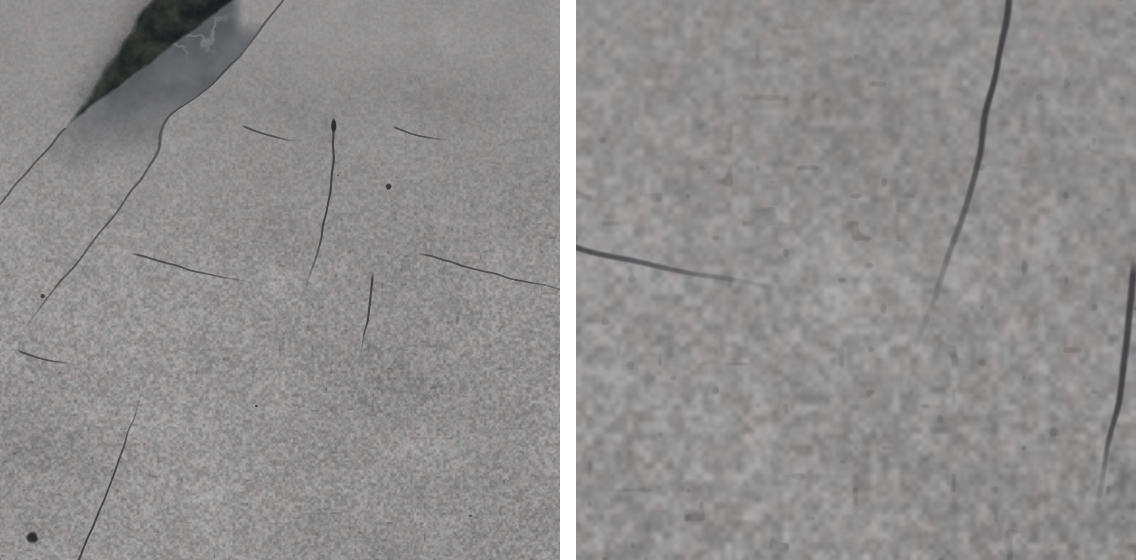
Left, the full canvas; right, a detail of the centre.
Reproduce this texture procedurally as a WebGL 2 fragment shader.

```glsl
#version 300 es
precision highp float;
// Weathered grey concrete slabs with curved joints, hairline cracks and a dark wet gap.
uniform vec2 u_resolution;
out vec4 fragColor;

float hash(vec2 p) {
    vec3 q = fract(vec3(p.xyx) * 0.1031);
    q += dot(q, q.yzx + 33.33);
    return fract((q.x + q.y) * q.z);
}

float noise(vec2 p) {
    vec2 i = floor(p), f = fract(p);
    f = f * f * (3.0 - 2.0 * f);
    float low = mix(hash(i), hash(i + vec2(1, 0)), f.x);
    float high = mix(hash(i + vec2(0, 1)), hash(i + vec2(1, 1)), f.x);
    return mix(low, high, f.y);
}

float fbm(vec2 p) {
    float sum = 0.0, amp = 0.533;
    for (int i = 0; i < 4; i++) {
        sum += amp * noise(p);
        p = mat2(1.6, 1.2, -1.2, 1.6) * p + 17.3;
        amp *= 0.5;
    }
    return sum;
}

float hairline(float d, float width) {
    return 1.0 - smoothstep(0.3 * width, width + 0.0012, abs(d));
}

// Bowed crack from a to b, thinning out towards b.
float crack(vec2 p, vec2 a, vec2 b, float bend, float width) {
    vec2 along = b - a;
    float t = dot(p - a, along) / dot(along, along);
    float s = clamp(t, 0.0, 1.0);
    float d = dot(p - a, vec2(-along.y, along.x)) / length(along);
    d -= 4.0 * bend * s * (1.0 - s) + 0.004 * (noise(p * 35.0) - 0.5);
    return hairline(d, width * (1.0 - 0.4 * s)) * smoothstep(0.0, 0.08, t) * (1.0 - smoothstep(0.5, 1.0, t));
}

float pit(vec2 p, vec2 centre, float radius) {
    float d = length(p - centre) + 0.4 * radius * (noise(p * 140.0) - 0.5);
    return 1.0 - smoothstep(0.6 * radius, 1.2 * radius, d);
}

void main() {
    vec2 p = gl_FragCoord.xy / u_resolution;

    // Cloudy tone, streaked across the far part
    float tone = 0.567 + 0.11 * (fbm(p * vec2(3.0, 6.0) + 4.0) - 0.5);
    tone += 0.05 * (fbm(p * 16.0) - 0.5);
    vec2 stain = (p - vec2(0.76, 0.82)) / vec2(0.22, 0.09);
    tone -= 0.03 * exp(-dot(stain, stain));

    // Sandy grain, fading with distance
    float grain = 0.6 * noise(p * 170.0) + 0.4 * noise(p * 290.0 + 31.0) - 0.5;
    tone += grain * mix(0.2, 0.06, smoothstep(0.35, 1.0, p.y));
    float speck = smoothstep(0.86, 0.97, noise(p * 120.0 + 70.0));
    tone -= 0.07 * speck * (1.0 - 0.7 * smoothstep(0.5, 0.9, p.y));
    vec3 colour = tone * vec3(1.005, 0.995, 0.995);
    colour += vec3(0.012, 0.0, -0.012) * (noise(p * 110.0 + 9.0) - 0.5);

    // Slab between the two joints, and the gap opening at its top
    float rise = p.y - 0.772;
    float rough = 0.018 * (fbm(p * 28.0) - 0.5);
    float leftEdge = 0.117 + rise * (rise > 0.0 ? 0.66 : 0.855);
    float rightEdge = 0.117 + 1.27 * rise + 0.25 * rise * rise;
    float bulge = (p.y - 0.785) / 0.05;
    float jointX = 0.013 + 0.787 * (p.y - 0.375) - 0.038 * exp(-bulge * bulge);
    float strip = smoothstep(-0.003, 0.003, p.x - leftEdge) * smoothstep(-0.002, 0.002, jointX - p.x);

    // Damp shade on the slab and soft shade beside the gap
    float damp = smoothstep(0.66, 0.88, p.y + 0.1 * (fbm(p * 14.0) - 0.5));
    damp *= 1.0 - smoothstep(0.92, 0.97, p.y) * smoothstep(0.41, 0.44, p.x);
    vec3 wet = vec3(0.345, 0.35, 0.36) + 0.14 * (fbm(p * 24.0 + 5.0) - 0.5);
    colour = mix(colour, wet, 0.88 * damp * strip);
    float beside = exp(-max(leftEdge - p.x, 0.0) / 0.03) * (1.0 - strip);
    colour -= 0.13 * beside * smoothstep(0.77, 0.85, p.y) * step(p.x, leftEdge);

    // Pale ripples at the wet edge
    float ripple = 1.0 - smoothstep(0.0, 0.05, abs(fbm(p * 20.0 + 2.0) - 0.5));
    colour += 0.1 * ripple * strip * smoothstep(0.88, 0.93, p.y) * (1.0 - smoothstep(0.38, 0.43, p.x));

    // Dark mossy gap
    float gap = smoothstep(-0.004, 0.012, p.x - leftEdge + rough) * smoothstep(-0.004, 0.008, rightEdge - p.x + rough);
    gap *= smoothstep(-0.005, 0.01, rise);
    float moss = fbm(p * 45.0);
    vec3 dark = vec3(0.15, 0.16, 0.155) + vec3(0.2, 0.21, 0.16) * (moss - 0.5);
    colour = mix(colour, dark, 0.97 * gap);

    // Long joints
    float wiggle = 0.006 * (noise(p * 30.0) - 0.5);
    float joint = hairline(0.78 * (p.x - jointX + wiggle), 0.0018) * smoothstep(0.37, 0.52, p.y);
    joint = max(joint, hairline(0.76 * (p.x - leftEdge + wiggle), 0.0018) * step(rise, 0.0));
    float lines = 0.75 * joint;

    // Steep cracks
    lines = max(lines, crack(p, vec2(0.596, 0.79), vec2(0.527, 0.44), 0.02, 0.0022));
    lines = max(lines, crack(p, vec2(0.667, 0.515), vec2(0.64, 0.35), 0.003, 0.0022));
    lines = max(lines, crack(p, vec2(0.12, -0.04), vec2(0.267, 0.35), -0.01, 0.002));

    // Rows of shallow cross cracks
    for (int i = 0; i < 5; i++) {
        float row = float(i / 2), col = float(i % 2);
        vec2 start = vec2(0.43 - 0.2 * row + (0.27 + 0.24 * row) * col, 0.775 - 0.25 * row + 0.025 * row * row);
        float reach = i / 2 == 1 ? 0.24 + 0.1 * col : 0.11;
        lines = max(lines, 0.85 * crack(p, start, start + reach * vec2(1.0, -0.24), -0.005, 0.0018));
    }
    colour = mix(colour, vec3(0.2, 0.2, 0.21), 0.82 * lines);

    // Pits: one deep hole, a chip on the middle crack and scattered small ones
    float pits = max(pit(p, vec2(0.058, 0.04), 0.011), pit(p * vec2(1.0, 0.4), vec2(0.596, 0.311), 0.005));
    for (int i = 0; i < 6; i++) {
        float k = float(i);
        vec2 centre = vec2(fract(0.694 + 0.382 * k), fract(0.667 - 0.196 * k));
        pits = max(pits, pit(p, centre, 0.0055 / (1.0 + 0.4 * k)) * (0.9 - 0.1 * k));
    }
    colour = mix(colour, vec3(0.13, 0.135, 0.14), 0.9 * pits);

    fragColor = vec4(clamp(colour, 0.0, 1.0), 1.0);
}
```
